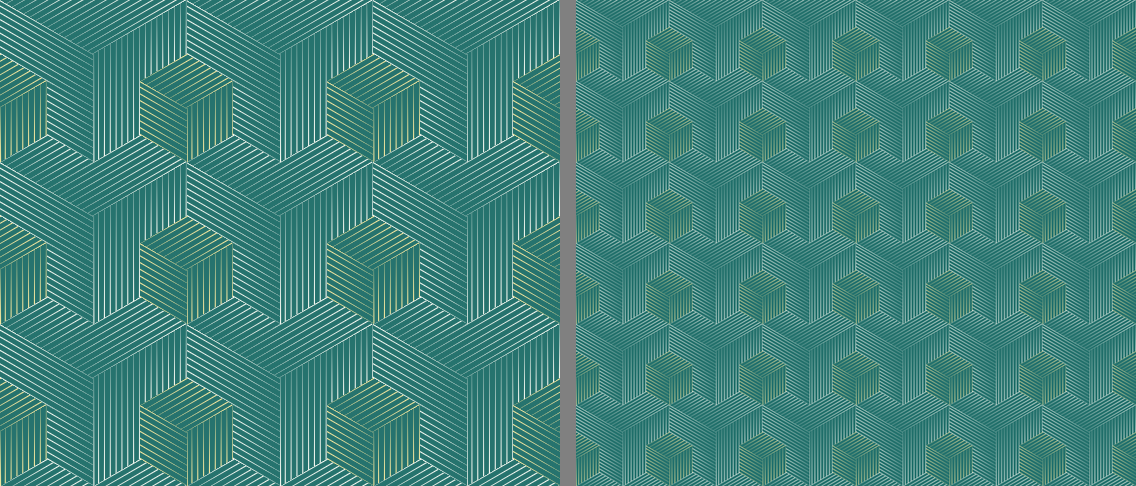
Left: one tile. Right: repeated 2 by 2.
A Shadertoy shader for this pattern:

```glsl
// Isometric teal cubes hatched with tapered ivory lines, small gold-lined cubes set in their corners

// Face coordinates around a cube's near vertex: x runs across the hatch, y along it
vec2 cubeFace(vec2 p) {
    if (p.y > abs(p.x)) return 0.5 * vec2(p.y - p.x, p.x + p.y);   // top
    return p.x > 0.0 ? vec2(p.x, 0.5 * (p.x - p.y))                // right
                     : vec2(-0.5 * (p.x + p.y), -p.x);             // left
}

// Coverage of the nearest hatch line, which swells from thin to thick along its length
float hatch(vec2 face, float lineCount, float size, float taper, float pixel) {
    float inset = 0.006 / size;   // keeps the border lines whole inside their face
    float nearest = max(round((face.x + inset) * lineCount) / lineCount - inset, inset);
    float dist = abs(face.x - nearest) * size;
    float halfWidth = mix(0.0014, 0.006, clamp(taper, 0.0, 1.0));
    return clamp(halfWidth + 0.5 * pixel - dist, 0.0, min(pixel, 2.0 * halfWidth)) / pixel;
}

void mainImage(out vec4 fragColor, in vec2 fragCoord) {
    // Three by three cells, each 2 wide and 3 high, measured from a large cube's vertex
    vec2 p = fragCoord / iResolution.xy * vec2(6.0, 9.0) - vec2(1.0, 2.0);
    float pixel = 6.0 / iResolution.x;

    // Small cube: a hexagon centred between the large vertices
    vec2 inner = mod(p - vec2(1.0, -1.0) + vec2(1.0, 1.5), vec2(2.0, 3.0)) - vec2(1.0, 1.5);
    bool isSmall = abs(inner.x) < 0.5 && abs(inner.x) + abs(inner.y) < 1.0;

    vec3 lineColor;
    float ink;
    if (isSmall) {
        vec2 face = cubeFace(inner / 0.5);
        ink = hatch(face, 8.0, 0.5, face.y, pixel);
        lineColor = vec3(0.95, 0.90, 0.62);
    } else {
        // Large cube: wrap vertically along its slanted outline
        float x = mod(p.x + 1.0, 2.0) - 1.0;
        float y = abs(x) + mod(p.y - abs(x) + 2.0, 3.0) - 2.0;
        vec2 face = cubeFace(vec2(x, y));
        // Lines that stop at the small cube are half as long
        float lineLength = face.x > 0.5 ? 0.5 : 1.0;
        ink = hatch(face, 16.0, 1.0, face.y / lineLength, pixel);
        lineColor = vec3(0.95, 0.97, 0.94);
    }

    fragColor = vec4(mix(vec3(0.15, 0.45, 0.43), lineColor, ink), 1.0);
}
```
